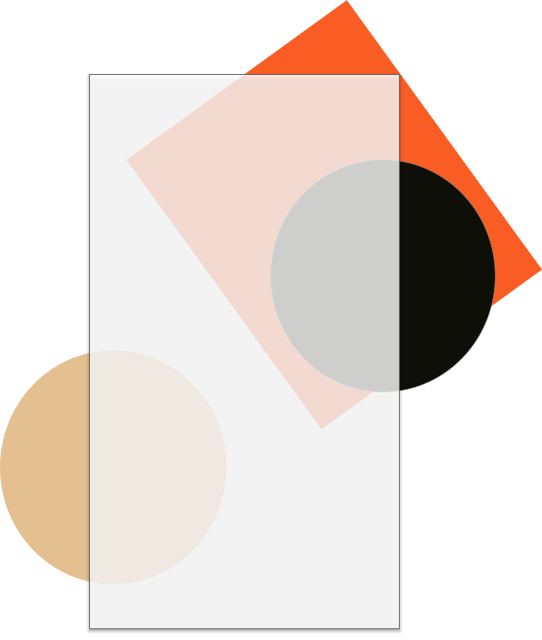
Write a Shadertoy shader that draws this background.

```glsl
#define PAPER vec3(1.0)
#define ORANGE vec3(0.98, 0.365, 0.141)
#define INK vec3(0.053, 0.058, 0.035)
#define SAND vec3(0.895, 0.753, 0.563)
#define RIM vec3(0.58, 0.56, 0.55)
#define GLASS vec3(0.944)
#define GLASS_OPACITY 0.847
#define BORDER vec3(0.36)
#define LINE_WIDTH 0.0013
#define TILT 0.627
#define SHADOW_BLUR 0.0065
#define SHADOW_STRENGTH 0.42

float boxDistance(vec2 p, vec2 halfSize) {
    vec2 d = abs(p) - halfSize;
    return length(max(d, 0.0)) + min(max(d.x, d.y), 0.0);
}

// First-order distance to an ellipse
float ellipseDistance(vec2 p, vec2 radii) {
    float k = length(p / radii);
    return k * (k - 1.0) / max(length(p / (radii * radii)), 1e-4);
}

// Antialiased coverage of the region where d is negative
float fill(float d) {
    return clamp(0.5 - d * iResolution.y, 0.0, 1.0);
}

float stroke(float d, float width) {
    return fill(d - 0.5 * width) - fill(d + 0.5 * width);
}

vec2 rotate(vec2 p, float angle) {
    float c = cos(angle), s = sin(angle);
    return vec2(c * p.x + s * p.y, c * p.y - s * p.x);
}

void mainImage(out vec4 fragColor, in vec2 fragCoord) {
    vec2 p = fragCoord / iResolution.y;
    vec3 color = PAPER;

    // Shapes behind the glass
    float slab = boxDistance(rotate(p - vec2(0.5221, 0.6645), TILT), vec2(0.2127, 0.2599));
    float disc = ellipseDistance(p - vec2(0.5982, 0.5689), vec2(0.1756, 0.1815));
    float sun = ellipseDistance(p - vec2(0.1769, 0.2698), vec2(0.1769, 0.1827));
    color = mix(color, ORANGE, fill(slab));
    color = mix(color, INK, fill(disc));
    color = mix(color, RIM, 0.6 * stroke(disc, LINE_WIDTH));
    color = mix(color, SAND, fill(sun));

    // Drop shadow, kept outside the pane
    vec2 q = p - vec2(0.3819, 0.4506);
    vec2 paneSize = vec2(0.2421, 0.4330);
    float pane = boxDistance(q, paneSize);
    float shadow = boxDistance(q + vec2(0.0, 0.003), paneSize);
    float shade = SHADOW_STRENGTH * (1.0 - smoothstep(-SHADOW_BLUR, SHADOW_BLUR, shadow));
    color *= 1.0 - shade * (1.0 - fill(pane));

    // Frosted pane with a bright upper lip and thin border
    float lip = 1.0 - smoothstep(0.0, 0.012, paneSize.y - q.y);
    vec3 frosted = mix(color, GLASS + 0.04 * lip, GLASS_OPACITY);
    color = mix(color, frosted, fill(pane));
    color = mix(color, BORDER, stroke(pane, LINE_WIDTH));

    fragColor = vec4(color, 1.0);
}
```
